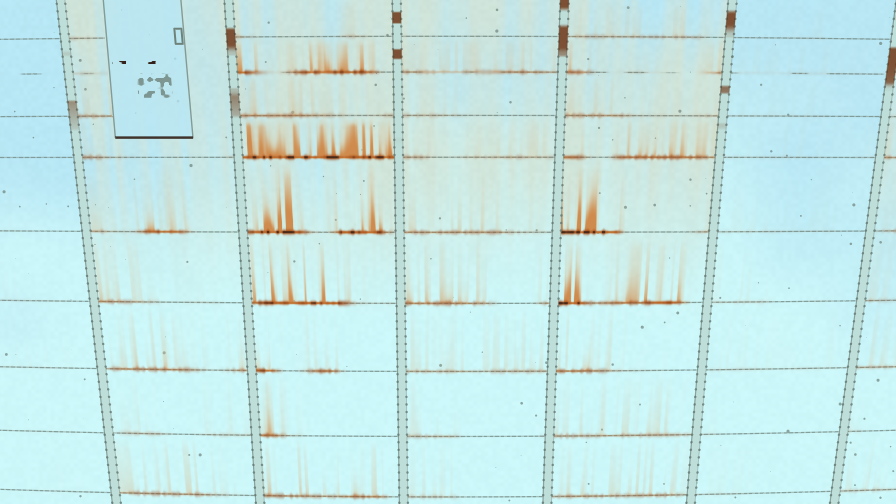
A Shadertoy shader for this texture:

```glsl
// A riveted wall of pale blue steel sheets: tapering ribs, bowed seams and a small door.
// Ribs are integers of a perspective coordinate u; rust builds up on each seam
// and fades upwards in narrow streaks, weighted by column and row.
#define RIB_GAP_TOP 0.3333
#define RIB_GAP_BOTTOM 0.2847
#define RIB_HALF_WIDTH 0.0085
#define RIVET_GAP 0.0150
#define RIVET_RADIUS 0.0024
#define SEAM_HALF_WIDTH 0.0013
#define STREAK_LENGTH 0.065
#define RUST_AMOUNT 1.25
#define SPECK_SCALE 38.0

const vec3 PALE = vec3(0.80, 0.97, 0.98), BLUE = vec3(0.72, 0.905, 0.96);
const vec3 GRIME = vec3(0.82, 0.89, 0.84), RIB = vec3(0.74, 0.87, 0.85);
const vec3 SHADE = vec3(0.43, 0.51, 0.48), STAIN = vec3(0.85, 0.75, 0.58);
const vec3 ORANGE = vec3(0.80, 0.47, 0.20), CRUST = vec3(0.60, 0.25, 0.06);
const vec3 DARK = vec3(0.20, 0.13, 0.10);

// Seam heights from the top, and how rusty each row and column is
const float SEAMS[9] = float[](0.072, 0.143, 0.229, 0.312, 0.461, 0.602, 0.737, 0.866, 0.986);
const float ROW_RUST[9] = float[](0.3, 0.65, 0.4, 0.8, 1.0, 0.95, 0.65, 0.4, 0.4);
const float COLUMN_RUST[7] = float[](0.04, 0.55, 1.0, 0.38, 0.95, 0.08, 0.3);

float hash(vec2 p) {
    vec3 q = fract(p.xyx * 0.1031);
    q += dot(q, q.yzx + 33.33);
    return fract((q.x + q.y) * q.z);
}

float noise(vec2 p) {
    vec2 i = floor(p), f = fract(p);
    f = f * f * (3.0 - 2.0 * f);
    return mix(mix(hash(i), hash(i + vec2(1, 0)), f.x),
               mix(hash(i + vec2(0, 1)), hash(i + vec2(1, 1)), f.x), f.y);
}

// Antialiased coverage of a signed distance
float cover(float d) { return clamp(0.5 - d * iResolution.y, 0.0, 1.0); }
float line(float d, float halfWidth) { return cover(abs(d) - halfWidth); }

float box(vec2 p, vec2 halfSize) {
    vec2 q = abs(p) - halfSize;
    return length(max(q, 0.0)) + min(max(q.x, q.y), 0.0);
}

void mainImage(out vec4 fragColor, in vec2 fragCoord) {
    // Wall coordinates: x centred, y downwards, u counts ribs
    float x = (fragCoord.x - 0.5 * iResolution.x) / iResolution.y;
    float y = 1.0 - fragCoord.y / iResolution.y;
    float gap = mix(RIB_GAP_TOP, RIB_GAP_BOTTOM, y);
    float u = (x + 0.102 - 0.014 * y) / gap;
    float v = y + x * x * (0.03 * y - 0.01);
    float column = floor(u), across = u - column;
    float columnRust = COLUMN_RUST[int(clamp(column, -3.0, 3.0)) + 3];

    // Faded paint, bluer towards the top and sides
    float cloud = noise(vec2(u * 2.0, v * 6.0) + 40.0);
    float fade = smoothstep(0.0, 0.5, y + 0.25 * (cloud - 0.5) - 0.3 * x * x);
    vec3 color = mix(BLUE, PALE, fade);
    float wash = noise(vec2(u * 24.0 + 90.0, v * 3.0)) * 0.6 + cloud * 0.6;
    wash *= (1.0 - smoothstep(0.25, 0.68, v)) * smoothstep(0.0, 0.55, columnRust);
    color = mix(color, GRIME, clamp(wash * 1.15, 0.0, 0.9));
    color += 0.02 * (noise(vec2(x, y) * 130.0) - 0.5);

    // Small chips and specks
    vec2 grid = vec2(x, y) * SPECK_SCALE + 100.0, cell = floor(grid);
    float pick = hash(cell);
    vec2 spot = 0.25 + 0.5 * vec2(hash(cell + 17.0), hash(cell + 53.0));
    float speck = cover((length(fract(grid) - spot) - 0.12 * hash(cell + 71.0)) / SPECK_SCALE);
    color = mix(color, SHADE, speck * step(0.9 + 0.06 * y, pick) * 0.7);

    // Seams with crusts of rust and streaks above them
    float doorColumn = float(column == -2.0);
    for (int i = 0; i < 9; i++) {
        float row = float(i), above = SEAMS[i] - v;
        float height = SEAMS[i] - (i > 0 ? SEAMS[i - 1] : 0.0);
        float open = 1.0 - doorColumn * step(row, 2.0) * step(0.24, across);
        float rust = columnRust * ROW_RUST[i] * mix(0.5, 1.2, hash(vec2(column + 20.0, row + 3.0)));
        float patchy = noise(vec2(u * 4.0 + 60.0, row * 7.3)) + 0.5 * (0.5 - across);
        rust *= RUST_AMOUNT * open * smoothstep(0.2, 0.75, patchy);

        float strand = noise(vec2(u * 42.0 + 200.0, row * 9.0 + v * 2.0));
        float reach = STREAK_LENGTH * (0.25 + 1.5 * noise(vec2(u * 26.0 + 300.0, row * 5.0)));
        float streak = smoothstep(0.3, 0.85, strand) * exp(-max(above, 0.0) / reach);
        streak *= step(0.0, above) * (1.0 - smoothstep(0.7, 1.0, above / height)) * rust * 1.4;
        color = mix(color, STAIN, min(streak, 0.9));
        color = mix(color, ORANGE, smoothstep(0.3, 1.1, streak) * 0.75);

        float dashes = mix(0.6, 1.0, step(0.4, fract(u * 26.0)));
        if (i == 1) dashes *= smoothstep(0.3, 0.6, noise(vec2(u * 9.0 + 70.0, 2.0)));
        color = mix(color, SHADE, line(above, SEAM_HALF_WIDTH) * dashes * open * 0.75);
        float grain = noise(vec2(u * 50.0 + 80.0, row * 4.0));
        float crust = exp(-pow(above / (0.002 + 0.0035 * grain), 2.0));
        color = mix(color, mix(ORANGE, CRUST, grain), crust * min(rust * 1.3, 1.0));
        float burnt = smoothstep(0.5, 0.8, grain) * smoothstep(0.55, 0.95, rust);
        color = mix(color, DARK, line(above, 0.002) * burnt * 0.8);
    }

    // Door with frame, sill, handle and a scuffed plate
    vec2 door = vec2((u + 1.515) * gap, y - 0.05);
    float edge = box(door, vec2(0.077, 0.223));
    color = mix(color, BLUE, cover(edge) * 0.75);
    color = mix(color, SHADE, line(edge, 0.0014) * 0.75);
    color = mix(color, DARK, cover(box(door - vec2(0.0, 0.223), vec2(0.077, 0.0025))) * 0.85);
    color = mix(color, SHADE, line(box(door - vec2(0.066, 0.022), vec2(0.007, 0.015)), 0.002));
    float scuff = smoothstep(0.52, 0.66, noise(vec2(x, y) * 120.0 + 300.0));
    color = mix(color, SHADE, scuff * cover(box(door - vec2(0.01, 0.12), vec2(0.034, 0.024))) * 0.8);
    color = mix(color, DARK, scuff * cover(box(door - vec2(-0.02, 0.074), vec2(0.05, 0.003))));

    // Ribs with shaded edges and two rows of rivets
    float side = (u - round(u)) * gap;
    color = mix(color, RIB, cover(abs(side) - RIB_HALF_WIDTH));
    color = mix(color, SHADE, line(side + RIB_HALF_WIDTH, 0.0012) * 0.7);
    color = mix(color, SHADE, line(side - RIB_HALF_WIDTH, 0.001) * 0.4);
    vec2 rivet = vec2(abs(side) - RIB_HALF_WIDTH, (fract(y / RIVET_GAP) - 0.5) * RIVET_GAP);
    color = mix(color, SHADE * 0.9, cover(length(rivet) - RIVET_RADIUS) * 0.75);
    float ribRust = smoothstep(0.72, 0.85, noise(vec2(round(u) * 13.0 + 90.0, y * 28.0)));
    ribRust *= cover(abs(side) - RIB_HALF_WIDTH) * (1.0 - smoothstep(0.12, 0.3, y));
    color = mix(color, CRUST * 0.7, ribRust * 0.8);

    fragColor = vec4(clamp(color, 0.0, 1.0), 1.0);
}
```
